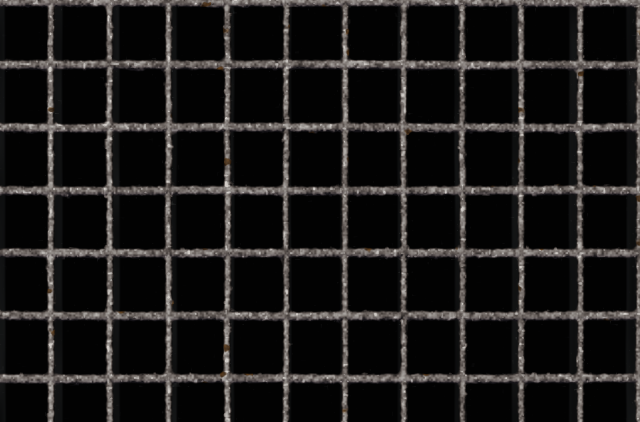
A WebGL 2 fragment shader for this texture:

```glsl
#version 300 es
precision highp float;
// Galvanised steel grating over a black void: two sets of repeated bars are
// joined by a smooth union, roughened with noise, shaded as rounded metal and
// flecked with rust. Inner bar walls widen with distance from the centre.
uniform vec2 u_resolution;
out vec4 fragColor;

float hash(vec2 p) {
  vec3 q = fract(vec3(p.xyx) * 0.1031);
  q += dot(q, q.yzx + 33.33);
  return fract((q.x + q.y) * q.z);
}

float noise(vec2 p) {
  vec2 i = floor(p), f = fract(p);
  f = f * f * (3.0 - 2.0 * f);
  return mix(mix(hash(i), hash(i + vec2(1, 0)), f.x),
             mix(hash(i + vec2(0, 1)), hash(i + vec2(1, 1)), f.x), f.y);
}

float smoothUnion(float a, float b, float k) {
  float h = max(k - abs(a - b), 0.0) / k;
  return min(a, b) - h * h * k * 0.25;
}

void main() {
  // One unit is the canvas height.
  vec2 p = gl_FragCoord.xy / u_resolution.y;
  float px = 1.0 / u_resolution.y;

  // Repeats: index of the nearest bar and signed offset from its axis.
  vec2 pitch = vec2(0.1394, 0.1487), first = vec2(0.1206, 0.1028);
  vec2 cell = floor((p - first) / pitch + 0.5);
  vec2 axis = first + cell * pitch;
  vec2 wander = vec2(noise(vec2(p.y * 6.0, cell.x * 7.3 + 40.0)),
                     noise(vec2(p.x * 6.0, cell.y * 5.7 + 90.0))) - 0.5;
  vec2 q = p - axis - wander * 0.0025;

  // Bar outline with ragged edges, crumbs and filleted crossings.
  vec2 halfWidth = vec2(0.0080, 0.0108);
  vec2 edge = abs(q) - halfWidth;
  float bars = smoothUnion(edge.x, edge.y, 0.009);
  bars += (noise(p * 95.0) - 0.5) * 0.0030;
  bars -= 0.003 * smoothstep(0.78, 0.95, noise(p * 60.0 + 31.0));
  float cover = 1.0 - smoothstep(-px, px, bars);

  // Void and the side walls turned toward the centre of view.
  vec3 color = vec3(0.006, 0.006, 0.007);
  float lean = 0.76 - axis.x;
  float wallWidth = abs(lean) * 0.028;
  float inward = q.x * sign(lean) - halfWidth.x;
  float wall = smoothstep(-px, px, inward)
             * (1.0 - smoothstep(wallWidth - px, wallWidth + 2.0 * px, inward));
  float wallTone = 0.6 + 0.6 * noise(vec2(p.x * 50.0, p.y * 9.0));
  color += wall * wallTone * vec3(0.062, 0.066, 0.067);

  // Sparse dust on the void, densest close to the metal.
  float dust = smoothstep(0.90, 1.0, noise(p * 130.0 + 8.0));
  color += dust * 0.09 * exp(-max(bars, 0.0) * 90.0);

  // Rounded profile, lit from the upper left.
  vec2 t = clamp(q / halfWidth, -1.0, 1.0);
  float onVertical = smoothstep(-0.004, 0.004, edge.y - edge.x);
  float upright = 0.50 - 0.10 * t.x - 0.20 * t.x * t.x;
  float level = 0.43 + 0.11 * t.y - 0.16 * t.y * t.y;
  float tone = mix(level, upright, onVertical);
  tone += onVertical * 0.05 * clamp(lean, -0.5, 1.0);

  // Grainy zinc: broad mottling, coarse and fine grit, bright chips.
  tone += (noise(p * 22.0) - 0.5) * 0.09;
  tone += (noise(p * 110.0 + 5.0) - 0.5) * 0.28;
  tone += (noise(p * 210.0 + 17.0) - 0.5) * 0.26;
  tone += 0.24 * smoothstep(0.72, 0.95, noise(p * 125.0 + 63.0));
  tone *= mix(0.5, 1.0, smoothstep(0.0, 0.005, -bars));
  tone = clamp(tone, 0.08, 0.82);
  vec3 metal = tone * mix(vec3(1.08, 0.98, 0.93), vec3(1.0, 0.975, 0.95),
                          smoothstep(0.2, 0.7, tone));
  metal.b += 0.02 * smoothstep(0.1, -0.8, t.y) * (1.0 - onVertical);

  // Rust: one small stain in a few randomly chosen patches along the bars.
  vec2 patchId = floor(p / 0.05);
  vec2 spot = (patchId + 0.2 + 0.6 * vec2(hash(patchId + 3.0),
                                         hash(patchId + 71.0))) * 0.05;
  float stain = length((p - spot) * vec2(0.7, 1.0))
              + (noise(p * 120.0 + 44.0) - 0.5) * 0.009;
  float rust = step(0.82, hash(patchId + 19.0))
             * (1.0 - smoothstep(0.003, 0.009, stain));
  vec3 rustColor = mix(vec3(0.13, 0.07, 0.02), vec3(0.42, 0.26, 0.09),
                       noise(p * 150.0));
  metal = mix(metal, rustColor, rust * 0.8);

  fragColor = vec4(mix(color, metal, cover), 1.0);
}
```
